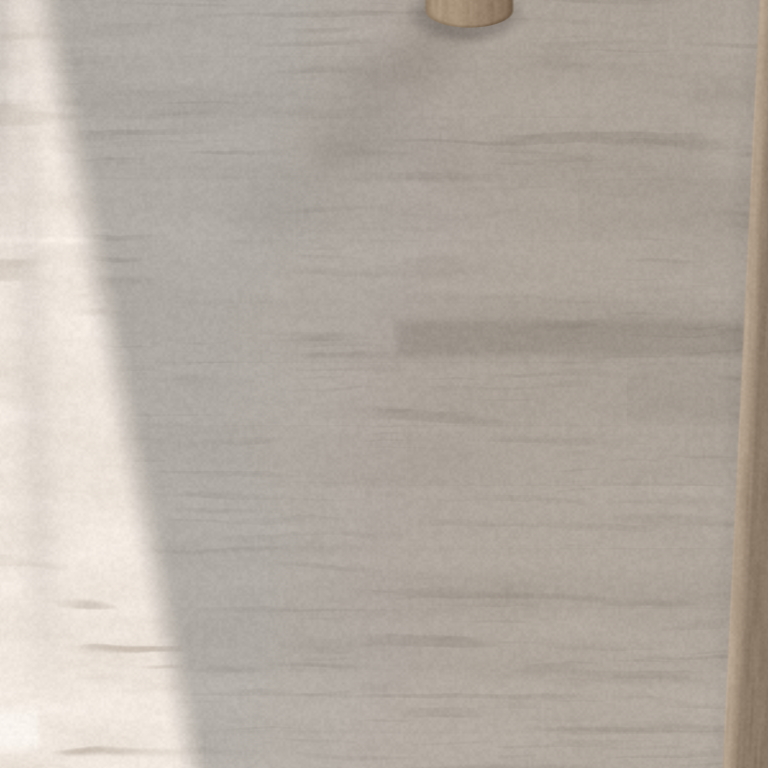
Reproduce this texture procedurally as a three.js fragment shader.

```glsl
// Pale plank floor with a slanting band of sunlight and two wooden legs.
// Stretched value noise makes the grain; soft boxes and distance functions
// place the planks, shadows, sunlight and legs from back to front.
varying vec2 vUv;

float hash(vec2 p) {
  vec3 q = fract(p.xyx * 0.1031);
  q += dot(q, q.yzx + 33.33);
  return fract((q.x + q.y) * q.z);
}
float noise(vec2 p) {
  vec2 i = floor(p), f = fract(p);
  f = f * f * (3.0 - 2.0 * f);
  float low = mix(hash(i), hash(i + vec2(1.0, 0.0)), f.x);
  float high = mix(hash(i + vec2(0.0, 1.0)), hash(i + 1.0), f.x);
  return mix(low, high, f.y);
}
float fbm(vec2 p) {
  float sum = 0.0, amp = 0.5;
  for (int i = 0; i < 4; i++) {
    sum += amp * noise(p);
    p = p * 2.03 + 17.0;
    amp *= 0.5;
  }
  return sum;
}
float band(float x, float lo, float hi, float blur) {
  return smoothstep(lo - blur, lo + blur, x) * (1.0 - smoothstep(hi - blur, hi + blur, x));
}
float softBox(vec2 p, vec2 lo, vec2 hi, vec2 blur) {
  return band(p.x, lo.x, hi.x, blur.x) * band(p.y, lo.y, hi.y, blur.y);
}
// x holds the distance to the segment, y the position along it
vec2 segment(vec2 p, vec2 a, vec2 b) {
  vec2 d = b - a;
  float t = clamp(dot(p - a, d) / dot(d, d), 0.0, 1.0);
  return vec2(length(p - a - d * t), t);
}
// Thin, broken, gently waving streaks along the planks
float streaks(vec2 p, vec2 scale, float seed) {
  float wave = 0.022 * fbm(p * vec2(6.0, 11.0) + seed);
  float grain = noise(vec2(p.x, p.y + wave) * scale + seed);
  return smoothstep(0.62, 0.96, grain) * smoothstep(0.3, 0.65, noise(p * vec2(5.0, 15.0) + seed));
}
// Tone of each plank, with a faint seam between rows
float planks(vec2 p) {
  float y = (p.y - 0.447) / 0.08;
  float row = floor(y) + 20.0;
  float board = floor(p.x * 1.5 + hash(vec2(row, 3.0)));
  float tone = 0.018 * (hash(vec2(board, row)) - 0.5);
  float seam = 1.0 - smoothstep(0.01, 0.05, abs(fract(y + 0.5) - 0.5));
  return tone - 0.012 * seam * noise(vec2(p.x * 7.0, row));
}

vec3 floorColor(vec2 p) {
  vec3 warm = vec3(0.675, 0.638, 0.600);
  vec3 cool = vec3(0.685, 0.664, 0.640);
  float coolness = 1.0 - smoothstep(0.25, 0.75, p.x + 0.3 * (fbm(p * 4.0) - 0.5));
  float tone = planks(p) + 0.05 * (fbm(p * vec2(4.0, 22.0)) - 0.47);
  tone -= 0.04 * streaks(p, vec2(7.0, 110.0), 5.0);
  tone -= 0.025 * streaks(p, vec2(12.0, 190.0), 31.0);
  tone += 0.018 * (1.0 - smoothstep(0.0, 0.4, p.y));
  // Darker boards on the right, one pale seam
  tone -= 0.050 * softBox(p, vec2(0.517, 0.537), vec2(1.2, 0.582), vec2(0.008));
  tone -= 0.018 * softBox(p, vec2(0.51, 0.45), vec2(1.2, 0.60), vec2(0.06, 0.02));
  tone -= 0.026 * softBox(p, vec2(0.41, 0.772), vec2(0.92, 0.835), vec2(0.03, 0.018));
  tone -= 0.018 * softBox(p, vec2(0.32, 0.695), vec2(1.2, 0.77), vec2(0.05, 0.02));
  tone -= 0.022 * softBox(p, vec2(0.90, 0.868), vec2(1.2, 0.892), vec2(0.02, 0.012));
  tone += 0.018 * softBox(p, vec2(0.45, 0.437), vec2(1.2, 0.447), vec2(0.15, 0.006));
  return mix(warm, cool, coolness) + tone;
}
// Amount of sunlight, with a dim streak and a dim upper left corner
float sunlight(vec2 p) {
  float edge = 0.252 - 0.196 * p.y;
  float blur = mix(0.026, 0.032, p.y);
  float light = 1.0 - smoothstep(edge - blur, edge + blur, p.x);
  float streak = (p.x - 0.066 + 0.045 * p.y) / 0.024;
  light *= 1.0 - 0.20 * exp(-streak * streak) * smoothstep(0.05, 0.3, p.y);
  float corner = 1.0 - smoothstep(0.0, 0.025, p.x);
  return light * (1.0 - 0.4 * corner * smoothstep(0.55, 0.95, p.y));
}
// Bright boards with a glowing patch at the lower left
vec3 sunlitColor(vec2 p) {
  vec3 col = mix(vec3(0.89, 0.85, 0.81), vec3(0.98, 0.95, 0.92), fbm(p * vec2(7.0, 26.0)));
  col -= vec3(0.12, 0.13, 0.14) * streaks(p, vec2(9.0, 85.0), 12.0) * (1.1 - 0.7 * p.y);
  col += 0.035 * band(p.y, 0.683, 0.691, 0.004);
  float patchGlow = softBox(p, vec2(-0.1, 0.025), vec2(0.050, 0.075), vec2(0.005, 0.012));
  return mix(col, vec3(0.98, 0.965, 0.945), 0.75 * patchGlow);
}

void main() {
  vec2 p = vUv;
  vec3 col = floorColor(p);
  // Shadow that widens and fades away from the round leg
  vec2 shadow = segment(p, vec2(0.60, 0.985), vec2(0.36, 0.73));
  float shade = 1.0 - smoothstep(0.0, mix(0.065, 0.11, shadow.y), shadow.x);
  col -= vec3(0.060, 0.062, 0.064) * shade * (1.0 - 0.7 * shadow.y);
  col = mix(col, sunlitColor(p), sunlight(p));
  // Round leg and its contact shadow
  vec2 foot = (p - vec2(0.611, 0.987)) / vec2(0.057, 0.023);
  float contact = length((p - vec2(0.606, 0.980)) / vec2(0.075, 0.036));
  col *= 1.0 - 0.16 * (1.0 - smoothstep(0.65, 1.15, contact));
  float rim = length(vec2(foot.x, min(foot.y, 0.0)));
  vec3 wood = mix(vec3(0.66, 0.58, 0.49), vec3(0.53, 0.45, 0.37), smoothstep(-0.5, 1.0, foot.x));
  wood -= 0.10 * smoothstep(0.8, 1.0, rim) - 0.04 * (noise(p * vec2(220.0, 18.0)) - 0.5);
  col = mix(col, wood, 1.0 - smoothstep(0.96, 1.04, rim));
  // Slanting leg at the right, pale along its near edge
  float side = p.x - (0.941 + 0.048 * p.y);
  vec3 leg = mix(vec3(0.71, 0.64, 0.56), vec3(0.54, 0.47, 0.40), smoothstep(0.0, 0.028, side));
  leg += 0.05 * (noise(vec2(side * 260.0, p.y * 14.0)) - 0.5);
  col *= 1.0 - 0.04 * smoothstep(-0.03, 0.0, side);
  col = mix(col, leg, smoothstep(-0.002, 0.002, side));
  // Fine speckle
  col += 0.030 * (noise(p * 300.0) - 0.5) + 0.018 * (noise(p * 150.0 + 40.0) - 0.5);
  gl_FragColor = vec4(col, 1.0);
}
```
